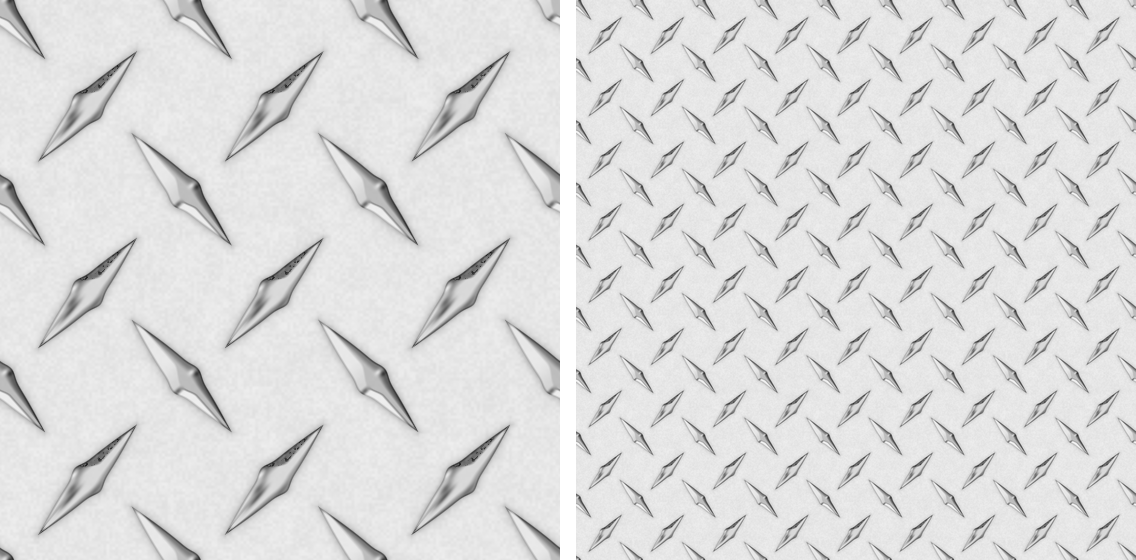
Left: one tile. Right: repeated 3 by 3.
Reproduce this texture procedurally as a WebGL 2 fragment shader.

```glsl
#version 300 es
// Brushed pale metal tread plate with two crossing sets of raised pointed lugs.
precision highp float;

uniform vec2 u_resolution;
out vec4 fragColor;

float hash(vec2 p) {
  vec3 q = fract(p.xyx * vec3(0.1031, 0.1030, 0.0973));
  q += dot(q, q.yzx + 33.33);
  return fract((q.x + q.y) * q.z);
}

// Value noise that wraps after a whole number of lattice cells.
float noise(vec2 p, float period) {
  vec2 i = floor(p), f = fract(p);
  f = f * f * (3.0 - 2.0 * f);
  vec2 lo = mod(i, period), hi = mod(i + 1.0, period);
  return mix(mix(hash(lo), hash(vec2(hi.x, lo.y)), f.x),
             mix(hash(vec2(lo.x, hi.y)), hash(hi), f.x), f.y);
}

float band(float x, float lo, float hi, float soft) {
  return smoothstep(lo - soft, lo + soft, x) * (1.0 - smoothstep(hi - soft, hi + soft, x));
}

float blob(vec2 p, vec2 centre, vec2 radius) {
  vec2 q = (p - centre) / radius;
  return exp(-dot(q, q));
}

// Lug space: x runs along the axis from tip to tip (-1 to 1), y across it.
vec2 lugSpace(vec2 cell, vec2 centre, vec2 axis) {
  vec2 p = fract(cell - centre + 0.5) - 0.5;
  float size = length(axis);
  vec2 dir = axis / size;
  return vec2(dot(p, dir), dot(p, vec2(-dir.y, dir.x))) / size;
}

float halfWidth(float x, float knuckle) {
  float u = (x - knuckle) / 0.13;
  return 0.185 * (1.0 - pow(abs(x), 1.4)) + 0.05 * exp(-u * u);
}

float lugDistance(vec2 s, float width) {
  return max(abs(s.y) - width, abs(s.x) - 1.0);
}

// Rising lug: dark pitted upper facet, pale ridge, dark inner streak.
float risingTone(vec2 s, float width) {
  float t = s.y / max(width, 0.01);
  float upper = mix(0.62, 0.85, band(t, -0.62, 0.5, 0.2));
  float ridge = 0.025 + 0.14 * (1.0 - smoothstep(0.03, 0.3, s.x));
  float dark = smoothstep(-0.025, 0.025, s.y - ridge) * smoothstep(-0.01, 0.07, s.x);
  float pits = smoothstep(0.52, 0.8, noise(s * vec2(38.0, 48.0), 64.0));
  pits *= band(s.y - ridge, 0.0, 0.06, 0.02) * band(s.x, 0.08, 0.7, 0.05);
  upper = mix(upper, 0.39 + 0.12 * noise(s * 24.0, 64.0) - 0.27 * pits, dark);

  float lower = mix(0.56, 0.86, smoothstep(-0.85, -0.45, t));
  lower -= 0.13 * band(t, 0.25, 0.6, 0.15);
  lower -= 0.46 * blob(s, vec2(-0.34, 0.01), vec2(0.2, 0.032));
  lower -= 0.28 * blob(s, vec2(-0.24, 0.075), vec2(0.1, 0.05));

  float tone = mix(lower, upper, smoothstep(-0.14, 0.04, s.x));
  tone -= 0.2 * blob(s, vec2(-0.06, 0.17), vec2(0.13, 0.07));
  tone += 0.32 * blob(s, vec2(-0.06, 0.18), vec2(0.075, 0.035));
  tone -= 0.16 * blob(s, vec2(-0.02, -0.17), vec2(0.12, 0.04));
  return tone - 0.3 * smoothstep(0.83, 0.98, abs(s.x));
}

// Falling lug: two white lower facets under a gray ridge with a dark rim.
float fallingTone(vec2 s, float width) {
  float t = s.y / max(width, 0.01);
  float tone = mix(0.74, 0.48, smoothstep(0.3, 0.8, t));
  tone -= 0.12 * band(t, 0.4, 0.95, 0.15) * band(s.x, 0.12, 0.85, 0.08);
  float left = 1.0 - smoothstep(-0.02, 0.025, s.y - 0.035 + 0.14 * smoothstep(-0.2, 0.12, s.x));
  left *= 1.0 - smoothstep(0.06, 0.11, s.x);
  float crease = s.y + 0.035 + 0.07 * (1.0 - smoothstep(0.12, 0.34, s.x));
  float right = (1.0 - smoothstep(-0.018, 0.018, crease)) * smoothstep(0.13, 0.18, s.x);
  tone -= 0.2 * band(crease, -0.012, 0.022, 0.014) * band(s.x, 0.14, 0.9, 0.04);
  tone = mix(tone, 0.91 - 0.08 * smoothstep(-0.3, 0.08, s.x), left);
  tone = mix(tone, 0.93, right);
  tone -= 0.3 * blob(s, vec2(0.12, -0.17), vec2(0.03, 0.06));
  tone += 0.28 * blob(s, vec2(0.05, 0.14), vec2(0.035, 0.05));
  tone -= 0.22 * blob(s, vec2(0.11, 0.17), vec2(0.035, 0.05));
  return tone - 0.25 * smoothstep(0.86, 0.99, abs(s.x));
}

// Lays a lug over the plate with a soft contact shadow and a dark outline.
float layLug(float plate, float tone, float d, float blur) {
  float outside = max(d, 0.0);
  plate *= 1.0 - 0.2 * exp(-outside / 0.04);
  tone -= 0.24 * smoothstep(-0.035, 0.0, d);
  return mix(plate, tone, 1.0 - smoothstep(-blur, blur, d));
}

void main() {
  vec2 uv = gl_FragCoord.xy / u_resolution;
  vec2 cell = uv * 3.0;
  float blur = max(0.012, 6.0 / min(u_resolution.x, u_resolution.y));

  // Plate with fine grain and faint cloudy mottling.
  float grain = noise(uv * 192.0, 192.0) - 0.5;
  float mottle = noise(uv * 72.0, 72.0) + noise(uv * 24.0, 24.0) - 1.0;
  float shade = 0.905 + 0.028 * grain + 0.016 * mottle;

  vec2 rise = lugSpace(cell, vec2(0.469, 0.430), vec2(0.262, 0.293));
  float riseWidth = halfWidth(rise.x, 0.0);
  shade = layLug(shade, risingTone(rise, riseWidth), lugDistance(rise, riseWidth), blur);

  vec2 fall = lugSpace(cell, vec2(0.973, 0.986), vec2(0.266, -0.299));
  float fallWidth = halfWidth(fall.x, 0.09);
  shade = layLug(shade, fallingTone(fall, fallWidth), lugDistance(fall, fallWidth), blur);

  fragColor = vec4(vec3(clamp(shade + 0.01 * grain, 0.0, 1.0)), 1.0);
}
```
